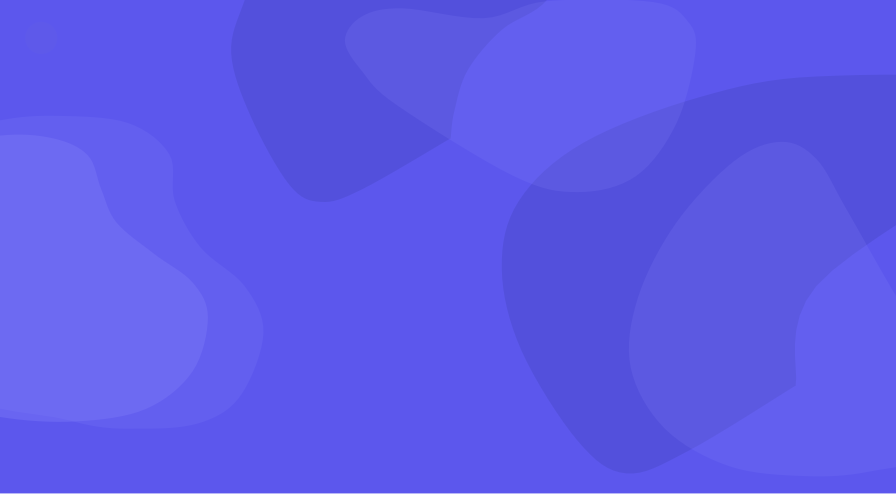
A Shadertoy shader for this background:

```glsl
#define BASE vec3(0.36, 0.342, 0.93)
#define SHADE vec3(0.327, 0.315, 0.862)
#define TINT vec3(0.5, 0.49, 0.97)
#define VEIL 0.2
#define VEIL_INNER 0.36
#define DOT_COLOR vec3(0.37, 0.352, 0.915)
#define STRIP_HEIGHT 0.064
#define KNOTS 14
#define STEPS 8

// Outline knots, in percent of the canvas width
const vec2[KNOTS] TOP_SHADE = vec2[KNOTS](
    vec2(27.3, 55.1), vec2(25.8, 49.2), vec2(28.0, 42.1), vec2(32.3, 34.5),
    vec2(35.8, 32.6), vec2(40.4, 34.0), vec2(50.3, 39.7), vec2(50.3, 39.7),
    vec2(50.7, 42.7), vec2(52.2, 47.3), vec2(56.0, 51.8), vec2(61.2, 55.3),
    vec2(65.1, 62.9), vec2(30.6, 62.9));
const vec2[KNOTS] TOP_VEIL = vec2[KNOTS](
    vec2(38.5, 50.6), vec2(40.4, 53.3), vec2(44.9, 54.2), vec2(54.0, 53.1),
    vec2(61.0, 55.0), vec2(72.9, 54.9), vec2(76.8, 52.7), vec2(77.6, 49.2),
    vec2(75.5, 41.4), vec2(71.0, 35.5), vec2(64.5, 33.7), vec2(57.3, 35.5),
    vec2(44.3, 43.4), vec2(40.4, 47.2));
const vec2[KNOTS] RIGHT_SHADE = vec2[KNOTS](
    vec2(110.7, 45.7), vec2(91.1, 46.6), vec2(78.1, 44.3), vec2(65.1, 39.2),
    vec2(57.9, 32.7), vec2(56.0, 25.1), vec2(58.2, 16.0), vec2(64.5, 5.9),
    vec2(69.9, 2.3), vec2(76.8, 4.8), vec2(88.8, 12.1), vec2(88.8, 12.1),
    vec2(91.1, 23.2), vec2(110.7, 37.8));
const vec2[KNOTS] RIGHT_VEIL = vec2[KNOTS](
    vec2(87.2, 39.3), vec2(91.1, 37.4), vec2(94.4, 31.9), vec2(100.0, 22.1),
    vec2(105.5, 13.4), vec2(104.2, 4.9), vec2(97.0, 2.5), vec2(89.8, 2.0),
    vec2(81.4, 3.1), vec2(74.2, 7.3), vec2(70.4, 14.1), vec2(71.2, 21.9),
    vec2(75.5, 30.3), vec2(82.0, 37.2));
const vec2[KNOTS] LEFT_OUTER = vec2[KNOTS](
    vec2(-7.8, 39.5), vec2(0.0, 41.7), vec2(6.5, 42.2), vec2(14.3, 41.4),
    vec2(18.9, 37.9), vec2(19.5, 32.7), vec2(22.4, 27.5), vec2(27.3, 23.2),
    vec2(29.4, 18.0), vec2(27.0, 11.2), vec2(22.8, 8.1), vec2(16.3, 7.3),
    vec2(7.8, 8.2), vec2(-7.8, 14.1));
const vec2[KNOTS] LEFT_INNER = vec2[KNOTS](
    vec2(-7.8, 38.2), vec2(0.0, 40.0), vec2(5.9, 39.7), vec2(9.8, 37.8),
    vec2(11.3, 34.0), vec2(13.0, 30.3), vec2(17.2, 26.8), vec2(21.5, 23.6),
    vec2(23.2, 19.7), vec2(21.5, 13.7), vec2(16.3, 9.5), vec2(8.5, 8.1),
    vec2(0.0, 8.6), vec2(-7.8, 10.8));

// Catmull-Rom curve between b and c; a doubled knot makes a sharp corner
vec2 spline(vec2 a, vec2 b, vec2 c, vec2 d, float t) {
    if (b == c) return b;
    return b + 0.5 * t * (c - a + t * (2.0 * a - 5.0 * b + 4.0 * c - d
             + t * (3.0 * (b - c) + d - a)));
}

// Signed distance to a closed spline, negative inside
float blobDistance(vec2 p, vec2[KNOTS] knots) {
    float nearest = 1e6, side = 1.0;
    vec2 from = knots[0];
    for (int i = 0; i < KNOTS; i++) {
        vec2 a = knots[(i + KNOTS - 1) % KNOTS], b = knots[i];
        vec2 c = knots[(i + 1) % KNOTS], d = knots[(i + 2) % KNOTS];
        for (int s = 1; s <= STEPS; s++) {
            vec2 to = s == STEPS ? c : spline(a, b, c, d, float(s) / float(STEPS));
            vec2 edge = to - from, w = p - from;
            float along = clamp(dot(w, edge) / max(dot(edge, edge), 1e-6), 0.0, 1.0);
            vec2 gap = w - edge * along;
            nearest = min(nearest, dot(gap, gap));
            bvec3 crossing = bvec3(p.y >= from.y, p.y < to.y, edge.x * w.y > edge.y * w.x);
            if (all(crossing) || !any(crossing)) side = -side;
            from = to;
        }
    }
    return side * sqrt(nearest);
}

// Antialiased coverage from a signed distance
float cover(float dist) {
    return clamp(0.5 - dist * iResolution.x / 100.0, 0.0, 1.0);
}

void mainImage(out vec4 fragColor, in vec2 fragCoord) {
    vec2 p = 100.0 * fragCoord / iResolution.x;
    vec3 color = BASE;

    // Dark shapes
    color = mix(color, SHADE, cover(blobDistance(p, TOP_SHADE)));
    color = mix(color, SHADE, cover(blobDistance(p, RIGHT_SHADE)));

    // Translucent light shapes
    color = mix(color, TINT, VEIL * cover(blobDistance(p, TOP_VEIL)));
    color = mix(color, TINT, VEIL * cover(blobDistance(p, RIGHT_VEIL)));
    color = mix(color, TINT, VEIL * cover(blobDistance(p, LEFT_OUTER)));
    color = mix(color, TINT, VEIL_INNER * cover(blobDistance(p, LEFT_INNER)));

    // Faint dot and pale bottom strip
    color = mix(color, DOT_COLOR, 0.7 * cover(length(p - vec2(4.6, 50.9)) - 1.8));
    color = mix(color, vec3(1.0), cover(p.y - STRIP_HEIGHT));

    fragColor = vec4(color, 1.0);
}
```
